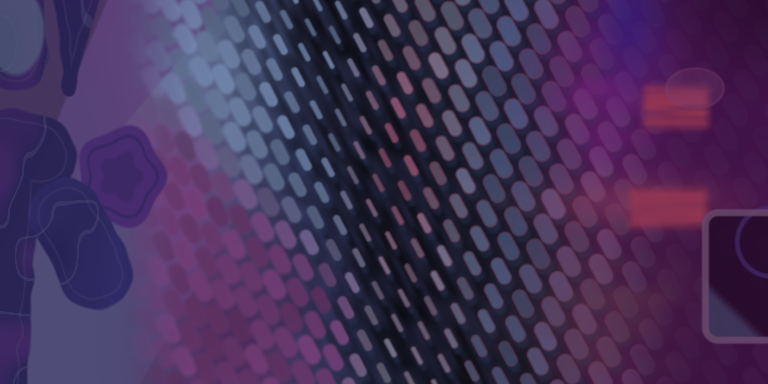
Write a Shadertoy shader that draws this background.

```glsl
// A tilted wall of blurred lamps between a violet armoured figure and red stage lights.
// Lamps are capsules on a warped skew lattice; the rest is soft glows and distance shapes.
// Space: canvas heights, x from 0 to 2, y pointing down.
#define ANCHOR vec2(1.122, 0.516)
#define ROW_STEP vec2(0.071, 0.020)
#define COL_STEP vec2(-0.018, 0.065)
#define WARP 0.2
#define LAMP_AXIS vec2(0.009, 0.017)
#define THIN 0.006
#define WIDE 0.022
#define AA (1.0 / iResolution.y)

const vec3 NIGHT = vec3(0.085, 0.09, 0.155);
const vec3 LAVENDER = vec3(0.31, 0.30, 0.47);
const vec3 STEEL = vec3(0.39, 0.46, 0.59);
const vec3 PLUM = vec3(0.25, 0.07, 0.28);
const vec3 MAGENTA = vec3(0.41, 0.15, 0.43);
const vec3 ROSE = vec3(0.55, 0.24, 0.36);
const vec3 INDIGO = vec3(0.15, 0.13, 0.32);
const vec3 VIOLET = vec3(0.27, 0.16, 0.43);

float hash(vec2 p) {
  vec3 q = fract(p.xyx * 0.1031);
  q += dot(q, q.yzx + 33.33);
  return fract((q.x + q.y) * q.z);
}
float noise(vec2 p) {
  vec2 i = floor(p), f = smoothstep(0.0, 1.0, fract(p));
  return mix(mix(hash(i), hash(i + vec2(1, 0)), f.x),
    mix(hash(i + vec2(0, 1)), hash(i + 1.0), f.x), f.y);
}
void lay(inout vec3 c, vec3 tint, float a) { c = mix(c, tint, a); }
float fill(float d, float soft) { return 1.0 - smoothstep(-soft - AA, soft + AA, d); }
float line(float d, float w) { return fill(abs(d) - w, 0.001); }
float glow(vec2 p, vec2 c, vec2 r) { p = (p - c) / r; return exp(-dot(p, p)); }
float capsule(vec2 p, vec2 a, vec2 b, float r) {
  p -= a; b -= a;
  return length(p - b * clamp(dot(p, b) / dot(b, b), 0.0, 1.0)) - r;
}
float box(vec2 p, vec2 size, float r) {
  p = abs(p) - size + r;
  return length(max(p, 0.0)) + min(max(p.x, p.y), 0.0) - r;
}

vec3 backdrop(vec2 p) {
  float t = p.x - 0.3 * (p.y - 0.5);
  vec3 c = mix(LAVENDER, vec3(0.37, 0.28, 0.48), smoothstep(0.2, 0.45, t));
  lay(c, vec3(0.27, 0.29, 0.44), smoothstep(0.42, 0.62, t));
  lay(c, vec3(0.13, 0.16, 0.27), smoothstep(0.55, 0.82, t));
  lay(c, NIGHT, smoothstep(0.75, 0.95, t));
  lay(c, PLUM, smoothstep(1.35, 1.62, p.x));
  lay(c, STEEL, 0.65 * glow(p, vec2(0.52, 0.16), vec2(0.17, 0.25)));
  lay(c, vec3(0.29, 0.14, 0.34), 0.75 * glow(p, vec2(0.62, 0.9), vec2(0.2, 0.3)));
  lay(c, vec3(0.44, 0.22, 0.46), 0.6 * glow(p, vec2(0.47, 0.48), vec2(0.09, 0.2)));
  // Slanted panes, then tubes behind the lamps
  lay(c, vec3(0.35, 0.23, 0.46), 0.6 * fill(p.x + 0.85 * p.y - 0.6, 0.003) * fill(p.y - 0.5, 0.2));
  c *= 1.0 - 0.2 * fill(p.x + 0.42 * p.y - 0.28, 0.003);
  c *= 1.0 - 0.1 * fill(0.94 - p.x - 0.575 * p.y, 0.003) * smoothstep(0.5, 0.6, p.y);
  float tube = noise(vec2(p.x - 0.5 * p.y, p.y) * vec2(55, 16));
  return c * (1.0 + (tube - 0.5) * glow(vec2(t, 0), vec2(1, 0), vec2(0.25, 1)));
}

vec3 lampColor(vec2 q) {
  vec3 c = mix(STEEL, vec3(0.42, 0.22, 0.43), smoothstep(0.22, 0.45, q.y - 0.9 * (q.x - 0.47)));
  lay(c, vec3(0.42, 0.43, 0.51), smoothstep(0.85, 1.0, q.x));
  lay(c, ROSE, 0.8 * glow(q, vec2(1.04, 0.4), vec2(0.11, 0.28)));
  lay(c, vec3(0.28, 0.33, 0.47), smoothstep(1.12, 1.32, q.x));
  return mix(c, vec3(0.39, 0.26, 0.43), smoothstep(1.32, 1.55, q.x));
}

vec3 lamps(vec3 c, vec2 p) {
  float bend = p.x - 1.146, away = p.x - 0.8 - 0.3 * p.y;
  mat2 lattice = mat2(ROW_STEP, COL_STEP);
  vec2 cell = inverse(lattice) * (p - vec2(WARP * bend * bend, 0) - ANCHOR);
  float r = mix(THIN, WIDE, smoothstep(0.0, away < 0.0 ? 0.32 : 0.46, abs(away)));
  float soft = 0.0015 + 0.005 * smoothstep(0.1, 0.4, -away);
  float seen = smoothstep(0.3, 0.52, p.x) * (1.0 - 0.9 * smoothstep(1.5, 1.78, p.x));
  for (int k = 0; k < 9; k++) {
    vec2 id = floor(cell + 0.5) + vec2(k % 3 - 1, k / 3 - 1);
    vec2 d = lattice * (cell - id);
    d.x /= 1.0 - 2.0 * WARP * bend;
    vec3 tint = lampColor(p - d) * (0.82 + 0.32 * hash(id + 90.0));
    float dist = capsule(d, -LAMP_AXIS, LAMP_AXIS, r);
    float ghost = capsule(d, LAMP_AXIS, LAMP_AXIS * 2.0, r);
    lay(c, vec3(0.14, 0.2, 0.32), 0.4 * seen * fill(ghost, 0.004) * smoothstep(0.7, 0.9, p.x));
    c += tint * 0.06 * seen * exp(-max(dist, 0.0) / 0.008);
    lay(c, tint, 0.88 * seen * fill(dist, soft));
    lay(c, ROSE * 0.85, 0.5 * seen * line(dist, 0.0015) * smoothstep(0.95, 1.1, p.x));
  }
  return c;
}

vec3 stageLights(vec3 c, vec2 p) {
  float streak = noise(p * vec2(6, 75)), patches = noise(p * vec2(9, 22));
  lay(c, vec3(0.43, 0.13, 0.45), (0.4 + 0.5 * patches) * glow(p, vec2(1.58, 0.24), vec2(0.17, 0.22)));
  lay(c, vec3(0.22, 0.11, 0.47), 0.8 * glow(p, vec2(1.64, 0.05), vec2(0.09, 0.16)));
  lay(c, vec3(0.38, 0.22, 0.29), (0.3 + 0.5 * patches) * glow(p, vec2(1.58, 0.82), vec2(0.22, 0.17)));
  lay(c, ROSE, 0.55 * glow(p, vec2(1.66, 0.53), vec2(0.24, 0.07)));
  // Streaked red bars, spotlight, framed lens
  float bars = min(box(p - vec2(1.74, 0.54), vec2(0.1, 0.05), 0.01),
    box(p - vec2(1.76, 0.28), vec2(0.085, 0.055), 0.015));
  lay(c, vec3(0.58, 0.21, 0.32), (0.55 + 0.45 * streak) * fill(bars, 0.016));
  float spot = length((p - vec2(1.81, 0.23)) * vec2(0.7, 1)) - 0.052;
  lay(c, vec3(0.48, 0.25, 0.43), 0.3 * fill(spot, 0.003) + 0.4 * line(spot, 0.002));
  float frame = box(p - vec2(1.99, 0.72), vec2(0.165, 0.178), 0.045);
  vec3 hood = mix(PLUM * 0.6, LAVENDER * 0.85, fill(0.95 * (p.x - 1.9) + 0.8 - p.y, 0.02) * 0.8);
  lay(c, hood, 0.9 * fill(frame + 0.01, 0.003));
  lay(c, VIOLET, 0.7 * line(length(p - vec2(2.01, 0.63)) - 0.09, 0.006));
  return mix(c, vec3(0.41, 0.28, 0.42), 0.85 * line(frame + 0.012, 0.009));
}

vec3 figure(vec3 c, vec2 p) {
  vec2 g = p - vec2(0.315, 0.46);
  float gear = length(g * vec2(1, 0.87)) - 0.112 - 0.008 * cos(5.0 * atan(g.y, g.x));
  lay(c, VIOLET, 0.92 * fill(gear, 0.002));
  lay(c, INDIGO, 0.45 * line(gear + 0.025, 0.004) + 0.35 * fill(gear + 0.06, 0.004));
  float plates = noise(p * vec2(13, 9) + 4.0), rough = 0.014 * (noise(p * 22.0) - 0.5);
  float body = capsule(p, vec2(0.02, 0.38), vec2(0.1, 0.4), 0.1);
  body = min(body, capsule(p, vec2(0, 0.45), vec2(0, 1), 0.14 - 0.07 * p.y));
  body = min(body, capsule(p, vec2(0.03, 0), vec2(0.04, 0.15), 0.085));
  body = min(body, capsule(p, vec2(0.2, 0), vec2(0.18, 0.24), 0.06 - 0.2 * p.y)) + rough;
  float glove = capsule(p, vec2(0.17, 0.56), vec2(0.25, 0.71), 0.095) + rough;
  lay(c, mix(INDIGO, VIOLET * 0.9, smoothstep(0.4, 0.9, plates)), 0.93 * fill(body, 0.002));
  lay(c, mix(vec3(0.19, 0.17, 0.4), INDIGO, plates), fill(glove, 0.002));
  float suit = min(glove, body);
  lay(c, LAVENDER, 0.3 * line(suit + 0.025, 0.002) + 0.35 * fill(suit, 0.002) * line(plates - 0.5, 0.02));
  float visor = length((p - vec2(0.04, 0.08)) * vec2(1, 0.65)) - 0.075;
  return mix(c, vec3(0.32, 0.36, 0.48), 0.75 * fill(visor, 0.004));
}

void mainImage(out vec4 fragColor, in vec2 fragCoord) {
  vec2 p = vec2(0, 1) + vec2(2, -1) * fragCoord / iResolution.xy;
  vec3 c = figure(stageLights(lamps(backdrop(p), p), p), p);
  c *= 1.0 - 0.3 * smoothstep(1.6, 2.05, p.x) * smoothstep(0.3, 0.0, p.y);
  fragColor = vec4(c, 1);
}
```
